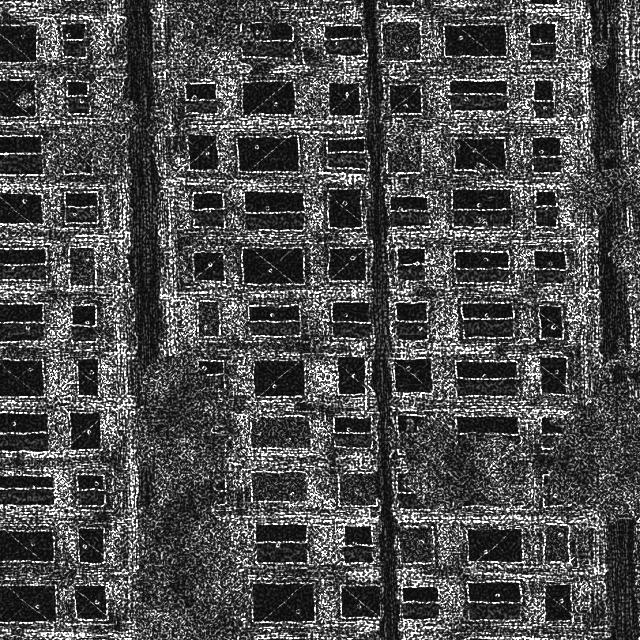
A Shadertoy shader for this pattern:

```glsl
// Monochrome edge map of a weathered apartment facade: windows, ledges, shafts, foliage and grain.
const float BAY_WIDTH = 0.365;
const float BAY_START = 0.215;
const float ROW_HEIGHT = 0.0875;
const float ROW_PHASE = 0.19;
const float SLANT = 0.03;             // sideways lean over the full height
const vec3 WINDOW_CENTER = vec3(0.098, 0.201, 0.318);
const vec3 WINDOW_HALF_WIDTH = vec3(0.026, 0.049, 0.031);
const float WINDOW_HALF_HEIGHT = 0.031;
const float FRAME_WIDTH = 0.008;
const float SOFT = 0.0010;            // softness of painted steps
const float EDGE_REACH = 0.0015;      // half the span of the edge filter
const float EDGE_GAIN = 1.85;
const float GRAIN_SCALE = 190.0;
const float LEAF_SCALE = 110.0;
const float SPECKLE_SCALE = 235.0;    // breaks the edges into dots and dashes
const float SPECKLE_FLOOR = 0.16;
const float GRAIN_STRENGTH = 1.15;
const vec3 INK = vec3(0.035);
const vec3 CHALK = vec3(1.0);

float hash(vec2 cell) {
    uvec2 q = uvec2(ivec2(cell)) * uvec2(1597334673u, 3812015801u);
    uint n = (q.x ^ q.y) * 1597334673u;
    n = (n ^ (n >> 15)) * 2246822519u;
    return float((n ^ (n >> 13)) >> 8) / 16777216.0;
}

float cornerSlope(vec2 cell, vec2 offset) {
    float angle = 6.2831853 * hash(cell);
    return dot(vec2(cos(angle), sin(angle)), offset);
}

float gradientNoise(vec2 p) {
    vec2 i = floor(p), f = p - i;
    vec2 s = f * f * f * (f * (f * 6.0 - 15.0) + 10.0);
    vec2 k = vec2(0.0, 1.0);
    return mix(mix(cornerSlope(i, f), cornerSlope(i + k.yx, f - k.yx), s.x),
               mix(cornerSlope(i + k.xy, f - k.xy), cornerSlope(i + k.yy, f - k.yy), s.x), s.y);
}

float softStep(float d) { return smoothstep(-SOFT, SOFT, d); }

float boxDistance(vec2 p, vec2 halfSize) {
    vec2 d = abs(p) - halfSize;
    return max(d.x, d.y);
}

// Panes behind the frame: a transom, reflections or clutter, plus a small light.
float windowGlass(vec2 q, vec2 halfSize, vec2 id, float grain, float faint) {
    float kind = hash(id + 31.0);
    float glass = 0.2 * faint;
    if (kind < 0.5) {
        float below = -q.y + 0.008 * (hash(id + 5.0) - 0.5);
        glass += 0.75 * softStep(below) * (1.0 - smoothstep(0.0, halfSize.y, below));
    } else if (kind < 0.86) {
        float side = hash(id + 8.0) < 0.7 ? 1.0 : -1.0;
        glass += 0.22 * softStep(q.y - side * q.x * 0.85);
        glass += 0.08 * softStep(q.y + side * q.x * 0.85);
    } else {
        glass += 0.4 * grain;
    }
    vec2 spot = (vec2(hash(id + 11.0), hash(id + 17.0)) - 0.5) * halfSize;
    return glass + 0.5 * (1.0 - softStep(length(q - spot) - 0.0024));
}

// Brightness of the facade before edges are extracted.
float facade(vec2 p) {
    float grain = gradientNoise(p * GRAIN_SCALE);
    float faint = gradientNoise(p * LEAF_SCALE + 40.0);
    float patchy = gradientNoise(p * 16.0 + 7.0) + 0.6 * gradientNoise(p * 41.0 + 3.0);
    vec2 wobble = vec2(gradientNoise(p * 38.0), gradientNoise(p * 38.0 + 90.0));
    vec2 w = p + 0.0026 * wobble;
    w.x -= SLANT * (1.0 - p.y);

    float bayPos = (w.x - BAY_START) / BAY_WIDTH;
    float bay = floor(bayPos);
    float x = (bayPos - bay) * BAY_WIDTH;
    float shaftDistance = min(x, BAY_WIDTH - x);
    if (mod(bay, 2.0) > 0.5) x = BAY_WIDTH - x;
    float rowPos = w.y / ROW_HEIGHT - ROW_PHASE;
    float row = floor(rowPos);
    float y = (rowPos - row - 0.5) * ROW_HEIGHT;

    // Wall grain with long ledge lines between floors and pipes beside the shafts
    float ledge = smoothstep(0.026, 0.032, abs(y)) * smoothstep(-0.45, 0.0, patchy + 0.1);
    float pipe = smoothstep(0.020, 0.026, shaftDistance) * (1.0 - smoothstep(0.048, 0.058, shaftDistance));
    float grainAmount = GRAIN_STRENGTH * max(0.2, 1.0 + 1.4 * patchy);
    grainAmount *= 1.0 - 0.6 * max(ledge, pipe);
    float light = 0.5 + grainAmount * grain;
    light += 2.0 * ledge * gradientNoise(vec2(w.x * 7.0, w.y * 125.0));
    light += 1.7 * pipe * gradientNoise(vec2(w.x * 130.0, w.y * 6.0));

    // Three windows in each mirrored bay, each set in a faint wall panel
    for (int i = 0; i < 3; i++) {
        vec2 id = vec2(bay * 3.0 + float(i), row) + 60.0;
        vec2 halfSize = vec2(WINDOW_HALF_WIDTH[i], WINDOW_HALF_HEIGHT);
        halfSize -= vec2(0.010, 0.008) * vec2(hash(id), hash(id + 3.0));
        vec2 q = vec2(x - WINDOW_CENTER[i], y) + 0.008 * (vec2(hash(id + 41.0), hash(id + 23.0)) - 0.5);
        float d = boxDistance(q, halfSize);
        light += 0.4 * (1.0 - softStep(boxDistance(q, halfSize + vec2(0.013, 0.008))));
        float frame = 0.85 + 0.4 * grain;
        light = mix(frame, light, softStep(d - FRAME_WIDTH * hash(id + 13.0)));
        light = mix(windowGlass(q, halfSize, id, grain, faint), light, softStep(d));
    }

    // Dark vertical shafts with fine streaks, alternately wide and narrow
    float shaftWidth = mod(floor(bayPos + 0.5), 2.0) < 0.5 ? 0.023 : 0.014;
    shaftWidth += 0.012 * patchy;
    float streaks = 0.2 + 0.45 * gradientNoise(vec2(w.x * 150.0, w.y * 10.0)) + 0.1 * grain;
    light = mix(streaks, light, smoothstep(-0.003, 0.003, shaftDistance - shaftWidth));

    // Ragged foliage, denser toward the right side
    float crown = gradientNoise(p * 4.2 + 12.3) + 0.30 * smoothstep(0.84, 1.0, p.x);
    crown += 0.22 * patchy + 0.16 * wobble.x;
    float leaves = 0.4 + 0.5 * faint + 0.5 * max(0.2, 1.0 + 1.5 * patchy) * grain;
    return mix(light, leaves, smoothstep(0.27, 0.31, crown));
}

void mainImage(out vec4 fragColor, in vec2 fragCoord) {
    vec2 p = fragCoord / iResolution.xy;
    vec2 e = vec2(EDGE_REACH, 0.0);
    vec2 slope = vec2(facade(p + e.xy) - facade(p - e.xy),
                      facade(p + e.yx) - facade(p - e.yx));
    float speckle = smoothstep(-0.25, 0.32, gradientNoise(p * SPECKLE_SCALE + 21.0));
    float edge = EDGE_GAIN * length(slope) * mix(SPECKLE_FLOOR, 1.0, speckle);
    fragColor = vec4(mix(INK, CHALK, clamp(edge, 0.0, 1.0)), 1.0);
}
```
